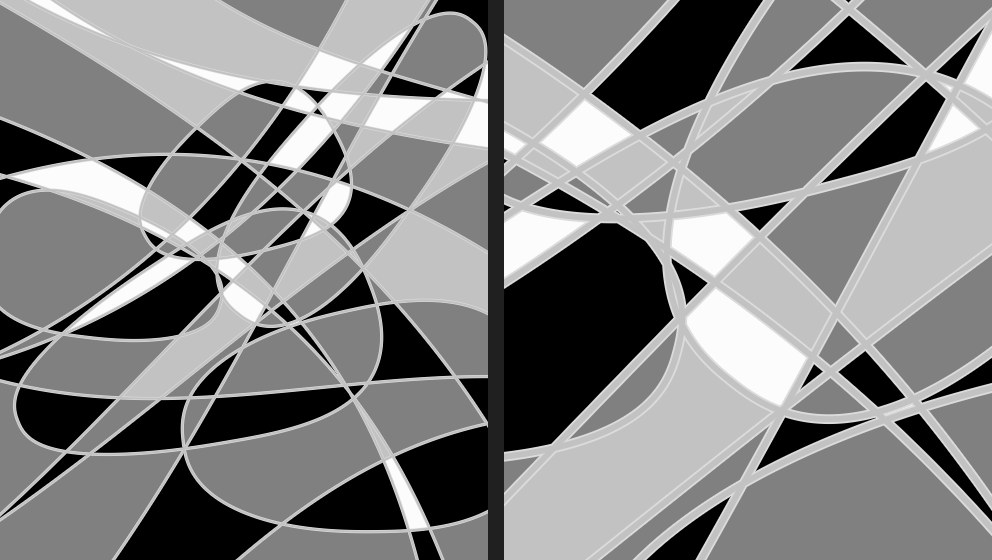
Left: the whole. Right: its middle third, enlarged.
A Shadertoy shader for this background:

```glsl
// Flat grey, black, pale and white cells cut out by a tangle of crossing curves.
// Each curve is an implicit function: its signs name the cell and choose a tone,
// and its distance draws a pale outline with a lighter rim.
#define LOOPS 5
#define RIBBONS 4
#define SINGLES 6
#define LINE_CORE 0.0018
#define LINE_RIM 0.0029
#define RIBBON_GAP 0.035
#define RIBBON_SPREAD 0.13
#define BEND 1.0
#define PALE_CHANCE 0.34
#define WHITE_CHANCE 0.62
#define SEED 7u

const float BLACK = 0.0, GREY = 0.5, PALE = 0.76, RIM = 0.86, WHITE = 0.99;

// Integer hash to 0..1
float hash(uint n) {
    n = n * 747796405u + 2891336453u;
    n = ((n >> ((n >> 28u) + 4u)) ^ n) * 277803737u;
    n = (n >> 22u) ^ n;
    return float(n >> 8u) / 16777216.0;
}

float rnd(int item, int property) {
    return hash(uint(item * 16 + property) + SEED * 1024u);
}

vec2 rotate(vec2 p, float a) {
    float c = cos(a), s = sin(a);
    return vec2(c * p.x + s * p.y, c * p.y - s * p.x);
}

// Closed, tapered oval; negative inside
float loopCurve(int i, vec2 p) {
    float turn = 2.4 * float(i) + 0.7;
    float reach = 0.12 + 0.2 * rnd(i, 0);
    vec2 centre = vec2(0.435, 0.5) + reach * vec2(cos(turn), 1.2 * sin(turn));
    vec2 radii = vec2(0.19 + 0.17 * rnd(i, 1), 0.1 + 0.1 * rnd(i, 2));
    vec2 q = rotate(p - centre, 1.8 * rnd(i, 3) - 0.5) / radii;
    q.y *= exp(0.9 * (rnd(i, 4) - 0.5) * q.x);
    q = pow(abs(q) + 1e-5, vec2(2.4));
    return pow(q.x + q.y, 1.0 / 2.4) - 1.0;
}

// Long open curve; ribbons use two nearly parallel ones that may cross
float strandCurve(int j, vec2 p) {
    bool paired = j < 2 * RIBBONS;
    int s = paired ? j / 2 : j - RIBBONS;
    float edge = paired ? float(j & 1) : 0.0;
    int id = s + 32;

    vec2 centre = vec2(0.435 + 0.6 * (rnd(id, 0) - 0.5),
                       fract(0.618 * float(s) + 0.2));
    float tilt = s % 4 == 3 ? 1.0 + 0.3 * rnd(id, 1) : 0.04 + 0.72 * rnd(id, 1);
    float side = ((s ^ (s >> 2)) & 1) == 0 ? 1.0 : -1.0;
    vec2 q = rotate(p - centre, side * tilt + RIBBON_SPREAD * edge);
    vec2 bend = BEND * (vec2(rnd(id, 2), rnd(id, 3)) - 0.5);
    return q.y - RIBBON_GAP * edge - q.x * q.x * (bend.x + bend.y * q.x);
}

float curve(int i, vec2 p) {
    return i < LOOPS ? loopCurve(i, p) : strandCurve(i - LOOPS, p);
}

// Tone of a cell: parity makes neighbours differ, the hash varies them
float cellTone(uint cell, bool odd) {
    uint strands = cell >> uint(LOOPS);
    uint pairs = (1u << uint(2 * RIBBONS)) - 1u;
    bool inRibbon = ((strands ^ (strands >> 1u)) & 0x55555555u & pairs) != 0u;
    float pick = hash(cell ^ (SEED << 24u));
    if (odd) return pick < PALE_CHANCE ? PALE : BLACK;
    return inRibbon && pick < WHITE_CHANCE ? WHITE : GREY;
}

void mainImage(out vec4 fragColor, in vec2 fragCoord) {
    float pixel = 1.0 / iResolution.y;
    vec2 p = fragCoord * pixel;
    vec2 e = vec2(0.0005, 0.0);

    // Gather the side of every curve and the nearest outline
    uint cell = 0u;
    bool odd = false;
    float nearest = 1.0;
    for (int i = 0; i < LOOPS + 2 * RIBBONS + SINGLES; i++) {
        float f = curve(i, p);
        vec2 slope = vec2(curve(i, p + e.xy) - f, curve(i, p + e.yx) - f) / e.x;
        nearest = min(nearest, abs(f) / max(length(slope), 0.001));
        if (f < 0.0) {
            cell |= 1u << uint(i);
            odd = !odd;
        }
    }

    // Fill, then rim, then line core
    float tone = cellTone(cell, odd);
    tone = mix(tone, RIM, clamp((LINE_RIM - nearest) / pixel + 0.5, 0.0, 1.0));
    tone = mix(tone, PALE, clamp((LINE_CORE - nearest) / pixel + 0.5, 0.0, 1.0));
    fragColor = vec4(vec3(tone), 1.0);
}
```
